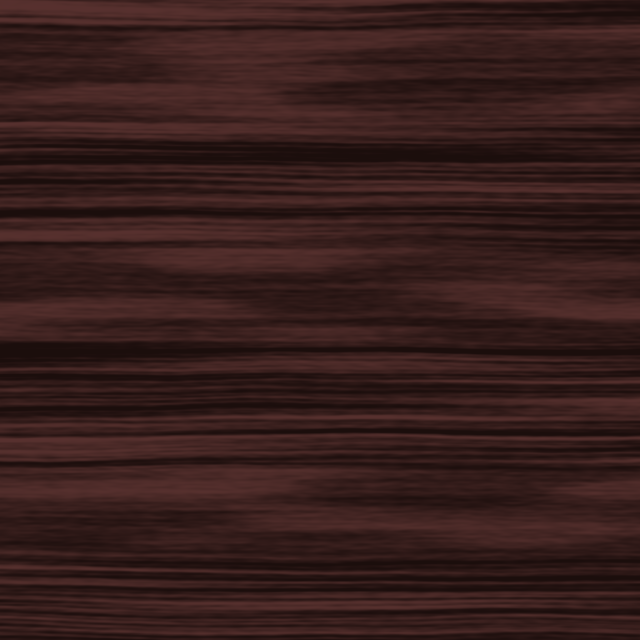
A Shadertoy shader for this texture:

```glsl
// Dark reddish-brown wood with horizontal grain: fine stripes between calm, streaked bands.

// Unit gradient direction for a lattice cell
vec2 cellGradient(ivec2 cell) {
    uvec2 q = uvec2(cell + 4096) * uvec2(1597334673u, 3812015801u);
    uint h = (q.x ^ q.y) * 1597334673u;
    h = (h ^ (h >> 15)) * 2246822519u;
    h ^= h >> 13;
    float angle = 6.28318 * float(h & 65535u) / 65536.0;
    return vec2(cos(angle), sin(angle));
}

float gradientNoise(vec2 p) {
    ivec2 i = ivec2(floor(p));
    vec2 f = fract(p);
    vec2 s = f * f * f * (f * (f * 6.0 - 15.0) + 10.0);
    float a = dot(cellGradient(i), f);
    float b = dot(cellGradient(i + ivec2(1, 0)), f - vec2(1, 0));
    float c = dot(cellGradient(i + ivec2(0, 1)), f - vec2(0, 1));
    float d = dot(cellGradient(i + ivec2(1, 1)), f - vec2(1, 1));
    return mix(mix(a, b, s.x), mix(c, d, s.x), s.y);
}

// Long thin growth lines, layered from broad to narrow
float grainStripes(vec2 p) {
    float sum = 0.0;
    vec2 scale = vec2(0.7, 34.0);
    for (int i = 0; i < 3; i++) {
        float weight = i == 1 ? 0.9 : 0.45 + 0.1 * float(i);
        sum += weight * gradientNoise(p * scale + 17.3 * float(i));
        scale *= vec2(1.4, 2.2);
    }
    return sum;
}

void mainImage(out vec4 fragColor, in vec2 fragCoord) {
    vec2 uv = fragCoord / iResolution.y;

    // Gentle bending of the grain
    vec2 p = uv;
    p.y += 0.014 * gradientNoise(uv * vec2(1.6, 4.0) + 3.7);
    p.y += 0.004 * gradientNoise(uv * vec2(5.0, 14.0) + 8.1);

    // Calm bands alternate with tightly striped ones
    float bandWave = cos(6.28318 * (p.y - 0.885) / 0.345);
    float calm = smoothstep(0.05, 0.6, bandWave);

    // Striped bands with broad dark zones
    float stripes = grainStripes(p);
    float broad = gradientNoise(p * vec2(0.6, 9.0) + 21.4);
    float striped = 0.95 * stripes + 0.28 * broad - 0.05;

    // Tapered pale tongues with ragged ends inside the calm bands
    vec2 ragged = p + vec2(0.06 * gradientNoise(uv * vec2(6.0, 110.0) + 12.6), 0.0);
    float tongue = gradientNoise(ragged * vec2(2.3, 21.0) + 5.6);
    float streaked = 0.36 * smoothstep(-0.1, 0.32, tongue) - 0.1;
    streaked += 0.2 * gradientNoise(ragged * vec2(2.4, 12.0) + 33.2) + 0.3 * stripes;

    // Short fibres and pores
    float fibre = gradientNoise(uv * vec2(20.0, 170.0) + 2.9)
                + 0.9 * gradientNoise(uv * vec2(38.0, 215.0) + 47.5);

    float tone = 0.46 + 1.05 * mix(striped, streaked, calm) + 0.16 * fibre;
    tone = smoothstep(-0.15, 1.15, tone);

    vec3 darkWood = vec3(0.105, 0.053, 0.047);
    vec3 paleWood = vec3(0.34, 0.19, 0.18);
    fragColor = vec4(mix(darkWood, paleWood, tone), 1.0);
}
```
